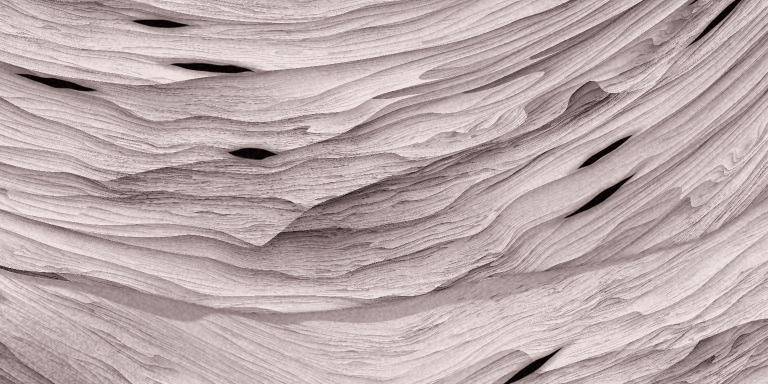
This texture is drawn by a WebGL 2 fragment shader. Its source:

```glsl
#version 300 es
precision highp float;
// Weathered, wood-like strata sweeping through a bowl-shaped flow, above a fan of lobes.
// Each octave cuts the flow into overlapping plates with a shadow under every lip;
// finer plates ride on coarser ones. Lens cavities, hairline cracks and grain finish it.

uniform vec2 u_resolution;
out vec4 fragColor;

const vec3 SHADOW = vec3(0.07, 0.04, 0.04);
const vec3 MIDTONE = vec3(0.52, 0.44, 0.44);
const vec3 LIGHT = vec3(0.86, 0.81, 0.80);
const float BASE_TONE = 0.875;
const float RIBBON_TONE = 0.65;
const int OCTAVES = 6;
const float BASE_FREQ = 4.0;      // plates per canvas height, coarsest octave
const float FREQ_STEP = 1.8;
const float STRETCH = 0.2;        // frequency along the flow relative to across
const float WANDER = 2.2;         // how far plate edges stray
const float SHADE = 0.27;         // shadow depth of the coarsest plates
const vec2 CAVITY_GRID = vec2(2.4, 9.0);
const float CAVITY_SHARE = 0.26;
const float GRAIN = 0.075;

float hash(vec2 p) {
  vec3 h = fract(p.xyx * 0.1031);
  h += dot(h, h.yzx + 33.33);
  return fract((h.x + h.y) * h.z);
}

float noise(vec2 p) {
  vec2 i = floor(p), f = fract(p);
  f = f * f * (3.0 - 2.0 * f);
  return mix(mix(hash(i), hash(i + vec2(1, 0)), f.x),
             mix(hash(i + vec2(0, 1)), hash(i + vec2(1, 1)), f.x), f.y);
}

// Total shadow of all plates; q is carried along so cracks follow the plates.
float plateShadow(inout vec2 q, float rough) {
  float total = 0.0, freq = BASE_FREQ, depth = SHADE;
  for (int i = 0; i < OCTAVES; i++) {
    float octave = float(i);
    vec2 g = q * freq * vec2(STRETCH, 0.5) + 17.3 * octave;
    float level = q.y * freq + WANDER * noise(g)
                + (0.12 + 0.5 * rough) * noise(g * vec2(5.0, 3.0));
    float s = fract(level);
    float strength = smoothstep(0.2, 0.75, noise(g * vec2(0.7, 0.6) + 51.0));
    strength *= mix(1.0, 0.6 + 0.6 * rough, octave / float(OCTAVES - 1));
    total += strength * (depth * pow(s, 4.0) - 0.05 * pow(1.0 - s, 6.0));
    q += vec2(1.5 * hash(vec2(floor(level), octave)), 0.3 * s / freq);
    freq *= FREQ_STEP;
    depth *= 0.93;
  }
  return total;
}

// Positive inside scattered lens-shaped hollows, in cell units.
float cavity(vec2 q) {
  float ragged = noise(q * vec2(28.0, 70.0)) - 0.5;
  q.y += 0.04 * noise(q * vec2(4.0, 8.0));
  vec2 c = q * CAVITY_GRID;
  c.x += 3.0 * hash(vec2(floor(c.y), 7.0));
  vec2 id = floor(c) + 40.0, r = fract(c) - 0.5;
  r.y += 0.2 * (hash(id + 3.0) - 0.5) + 0.07 * ragged;
  r.x /= 0.16 + 0.15 * hash(id + 11.0);
  float d = 0.11 * (1.0 - r.x * r.x) - abs(r.y);
  return hash(id) < CAVITY_SHARE ? d : -1.0;
}

float toneAt(vec2 p) {
  // Main flow: a bowl climbing to the right. Lower flow: a V-shaped fan.
  float dx = p.x - 0.72, rise = max(dx, 0.0);
  vec2 bowl = vec2(p.x, p.y - 0.24 * dx * dx - 0.1 * rise * rise * rise);
  vec2 fan = vec2(p.x + 5.0, p.y - 0.58 * length(vec2(p.x - 0.95, 0.2)));
  float border = bowl.y - 0.2 + 0.28 * smoothstep(1.2, 2.0, p.x)
               + 0.05 * (noise(bowl * vec2(3.0, 6.0)) - 0.5);
  bool lower = border < 0.0;
  vec2 q = lower ? fan * vec2(1.0, 0.85) : bowl;
  vec2 flow = q;

  float rough = smoothstep(0.35, 0.7, noise(flow * vec2(2.6, 6.0) + 9.0));
  float broad = noise(flow * vec2(1.3, 6.5) + 23.0) - 0.5;
  float tone = BASE_TONE + 0.16 * broad - plateShadow(q, rough);

  // Smooth grey ribbon between both flows, with lobed lower edge
  float lobes = 0.09 * noise(fan * vec2(3.0, 14.0));
  float ribbon = smoothstep(-0.008, 0.0, border + lobes - 0.015)
               * (1.0 - smoothstep(-0.004, 0.0, border));
  tone = mix(tone, RIBBON_TONE + 0.15 * broad, 0.8 * ribbon);
  tone -= 0.16 * exp(-abs(border) * 160.0);

  // Hairline cracks in the rough parts
  float vein = abs(noise(q * vec2(16.0, 42.0)) - 0.5);
  tone -= 0.24 * rough * (1.0 - smoothstep(0.0, 0.06, vein))
        * smoothstep(0.4, 0.7, noise(flow * vec2(9.0, 20.0) + 70.0));

  // Cavities with a soft shaded rim
  float hollow = cavity(flow);
  tone = mix(tone, 0.48, 0.55 * smoothstep(-0.16, 0.0, hollow));
  tone = mix(tone, 0.04, smoothstep(0.0, 0.03, hollow));

  // Dim, grainy lower left corner
  float corner = 1.0 - smoothstep(0.1, 0.5, length(p * vec2(0.75, 1.7)));
  tone -= 0.2 * corner;
  tone += GRAIN * (1.0 + corner) * (noise(p * 240.0) - 0.5);
  return clamp(tone, 0.03, 0.93);
}

void main() {
  // Four samples per pixel smooth every edge
  float tone = 0.0;
  for (int i = 0; i < 4; i++) {
    vec2 offset = (vec2(i & 1, i >> 1) - 0.5) * 0.5;
    tone += 0.25 * toneAt((gl_FragCoord.xy + offset) / u_resolution.y);
  }
  vec3 dark = mix(SHADOW, MIDTONE, (tone - SHADOW.r) / (MIDTONE.r - SHADOW.r));
  vec3 pale = mix(MIDTONE, LIGHT, (tone - MIDTONE.r) / (LIGHT.r - MIDTONE.r));
  fragColor = vec4(tone < MIDTONE.r ? dark : pale, 1.0);
}
```
